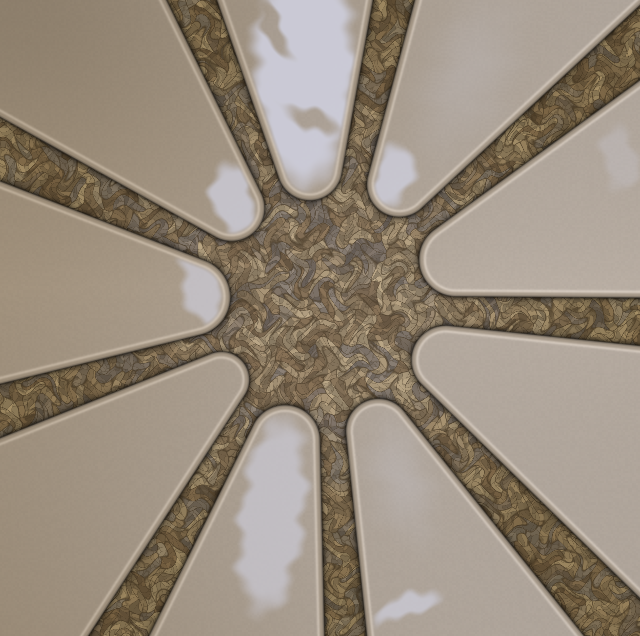
Write a Shadertoy shader that draws this pattern.

```glsl
// Nine glazed rounded wedge tiles radiating from a centre of flaky stone aggregate.

const int TILES = 9;
const int GLINTS = 9;

// Tile tips: centre x, centre y, corner radius.
const vec3 TIP[TILES] = vec3[TILES](
    vec3(.487, .736, .051), vec3(.628, .710, .051), vec3(.717, .592, .058),
    vec3(.701, .434, .054), vec3(.595, .322, .051), vec3(.448, .308, .055),
    vec3(.348, .403, .044), vec3(.301, .533, .061), vec3(.364, .673, .052));

// Tile opening: axis direction and half angle, in degrees.
const vec2 FAN[TILES] = vec2[TILES](
    vec2(94.5, 14.7), vec2(59., 16.1), vec2(17.8, 18.2),
    vec2(-25.2, 19.2), vec2(-67.7, 16.4), vec2(-102.5, 13.8),
    vec2(-140.6, 17.6), vec2(176.3, 17.5), vec2(133.5, 17.4));

// Reflections: centre and radii, then tilt, strength and softness.
const vec4 GLINT[GLINTS] = vec4[GLINTS](
    vec4(.479, .888, .085, .19), vec4(.428, .19, .052, .165), vec4(.367, .688, .034, .065),
    vec4(.318, .545, .033, .07), vec4(.617, .718, .033, .055), vec4(.639, .046, .055, .02),
    vec4(.63, .245, .05, .1), vec4(.975, .75, .03, .055), vec4(.735, .88, .07, .14));
const vec3 GLINT_LOOK[GLINTS] = vec3[GLINTS](
    vec3(0., .95, .25), vec3(-.12, .68, .25), vec3(.25, .8, .3),
    vec3(.3, .7, .35), vec3(-.3, .85, .35), vec3(.45, .75, .4),
    vec3(.25, .25, 1.), vec3(0., .3, .4), vec3(-.4, .22, 1.));

const vec3 WARM_GLAZE = vec3(.59, .53, .45);
const vec3 PALE_GLAZE = vec3(.68, .64, .60);
const vec3 SKY_GLOSS = vec3(.80, .80, .85);
const vec3 STONE_DARK = vec3(.27, .22, .15);
const vec3 STONE_BROWN = vec3(.42, .35, .26);
const vec3 STONE_TAN = vec3(.59, .53, .42);
const vec3 STONE_SLATE = vec3(.40, .38, .37);

vec2 hash2(vec2 p) {
    return fract(sin(vec2(dot(p, vec2(127.1, 311.7)), dot(p, vec2(269.5, 183.3)))) * 43758.5);
}

vec2 rotate(vec2 p, float a) {
    float c = cos(a), s = sin(a);
    return vec2(c * p.x - s * p.y, s * p.x + c * p.y);
}

// Layered sines bend the coordinates into curls.
vec2 curl(vec2 p, float amount) {
    for (int i = 0; i < 3; i++) {
        p += amount * sin(p.yx * vec2(1.7, 2.1) + vec2(1.3, 4.1) * float(i + 1));
        p = rotate(p, .8);
    }
    return p;
}

// Cellular noise: distance to the cell border, then two random values of the cell.
vec3 cells(vec2 p) {
    vec2 base = floor(p), id = base;
    float near = 9., second = 9.;
    for (int j = -1; j <= 1; j++)
    for (int i = -1; i <= 1; i++) {
        vec2 cell = base + vec2(i, j);
        float d = length(cell + hash2(cell) - p);
        if (d < near) { second = near; near = d; id = cell; }
        else second = min(second, d);
    }
    return vec3(second - near, hash2(id + 17.));
}

// Signed distance to a wedge with a rounded tip.
float roundedWedge(vec2 p, vec3 tip, vec2 fan) {
    vec2 q = rotate(p - tip.xy, -radians(fan.x));
    q.y = abs(q.y);
    vec2 edge = vec2(cos(radians(fan.y)), sin(radians(fan.y)));
    float d = length(q - edge * max(dot(q, edge), 0.));
    return d * sign(q.y * edge.x - q.x * edge.y) - tip.z;
}

float softEllipse(vec2 p, vec4 shape, float tilt, float softness) {
    float r = length(rotate(p - shape.xy, -tilt) / shape.zw);
    return 1. - smoothstep(1. - softness, 1. + softness * .4, r);
}

vec3 aggregate(vec2 p, float fromCentre) {
    vec3 flake = cells(curl(p * 48., .42));
    vec3 grit = cells(curl(p * 95. + 7., .35));
    vec3 color = mix(STONE_BROWN, STONE_TAN, flake.y);
    color = mix(color, STONE_SLATE, .65 * smoothstep(.6, .9, flake.z));
    color *= .84 + .32 * grit.y;
    color = mix(STONE_DARK, color, .35 + .65 * smoothstep(.0, .16, flake.x));
    color = mix(STONE_DARK, color, .65 + .35 * smoothstep(.0, .2, grit.x));
    vec3 light = mix(vec3(1.1, 1.1, 1.13), vec3(.96, .93, .84), smoothstep(.1, .5, fromCentre));
    return color * light;
}

vec3 glaze(vec2 p, float d) {
    float pale = smoothstep(-.15, .85, p.x + .12 * sin(p.y * 5. + .3));
    vec3 color = mix(WARM_GLAZE, PALE_GLAZE, pale);
    color *= 1. + .06 * exp(-6. * abs(p.y - .55)) - .07 * smoothstep(.5, 0., p.x) * smoothstep(.7, 1., p.y);
    color *= .99 + .02 * hash2(floor(p * 300.)).x;
    // Reflections with wavering outlines, kept inside the bevel.
    vec2 wavy = p + .006 * sin(p.yx * vec2(75., 58.)) + .003 * sin(p.yx * 170. + 2.);
    float inside = smoothstep(-.007, -.017, d);
    float smear = softEllipse(wavy, vec4(.43, .955, .018, .05), .5, .4);
    smear = max(smear, softEllipse(wavy, vec4(.49, .81, .055, .016), -.5, .5));
    for (int i = 0; i < GLINTS; i++) {
        vec3 look = GLINT_LOOK[i];
        float glint = softEllipse(wavy, GLINT[i], look.x, look.z) * look.y;
        color = mix(color, SKY_GLOSS, glint * inside * (1. - .85 * smear));
    }
    // Beige bevel and its thin bright line.
    color = mix(color, WARM_GLAZE, .55 * smoothstep(-.012, -.003, d));
    color += .12 * exp(-pow((d + .009) / .0025, 2.));
    return color * mix(1., .72, smoothstep(-.004, 0., d));
}

void mainImage(out vec4 fragColor, in vec2 fragCoord) {
    vec2 p = fragCoord / iResolution.y;
    float pixel = 1. / iResolution.y;
    float d = 9.;
    for (int i = 0; i < TILES; i++) d = min(d, roundedWedge(p, TIP[i], FAN[i]));
    vec3 stone = aggregate(p, length(p - vec2(.51, .52)));
    stone *= 1. - .75 * exp(-max(d, 0.) / .0035);
    vec3 color = mix(glaze(p, d), stone, smoothstep(-pixel, pixel, d));
    fragColor = vec4(color, 1.);
}
```
